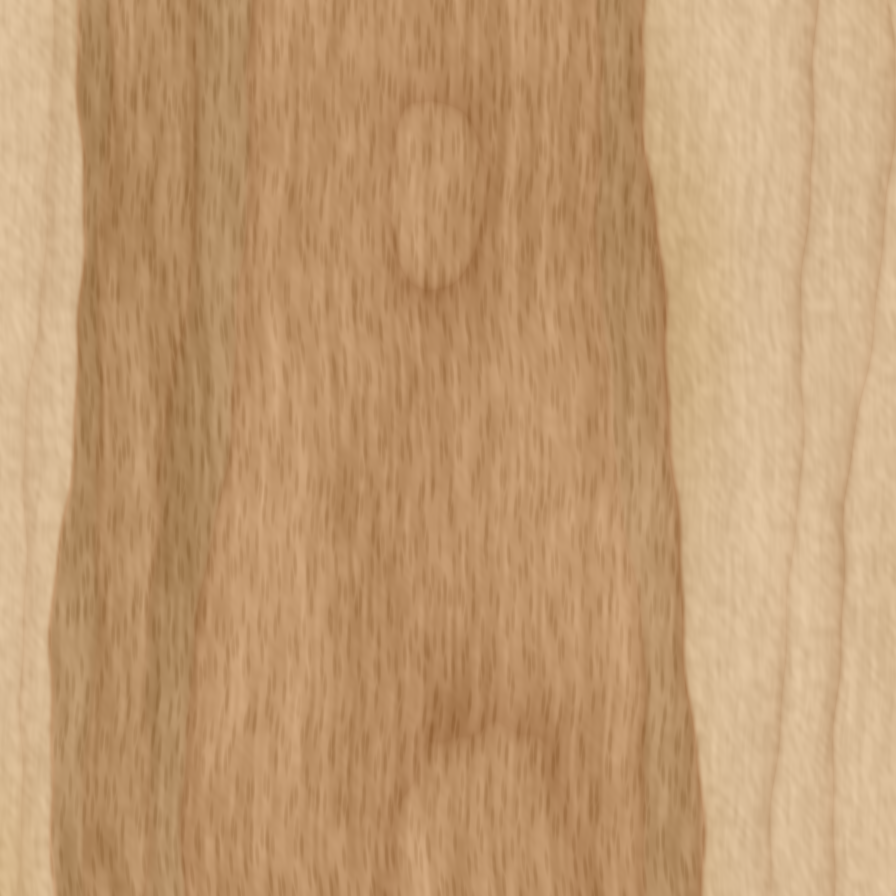
Give the GLSL for this texture, as a WebGL 2 fragment shader.

```glsl
#version 300 es
precision highp float;
// Flat-sawn wood board: pale sapwood edges, warm heartwood, growth lines and two oval figures.

uniform vec2 u_resolution;
out vec4 fragColor;

const vec3 SAP_PALE   = vec3(0.855, 0.740, 0.595);
const vec3 SAP_YELLOW = vec3(0.805, 0.680, 0.505);
const vec3 HEART      = vec3(0.757, 0.592, 0.428);
const vec3 OLIVE      = vec3(0.690, 0.550, 0.385);
const vec3 LATEWOOD   = vec3(0.640, 0.455, 0.295);

const float FIBRE_CONTRAST = 0.085;
const float STREAK_CONTRAST = 0.055;
const float CLOUD_CONTRAST = 0.060;
const float PORE_DEPTH = 0.050;
const float PITH_X = 0.48;

// Growth lines: x at top, x at bottom, line strength,
// tone of the band to the right (0 sapwood, 1 heartwood, 2 olive).
const int LINES = 9;
const vec4 GROWTH[LINES] = vec4[LINES](
  vec4(0.053, 0.018, 0.22, 0.0),
  vec4(0.094, 0.058, 0.20, 1.9),
  vec4(0.120, 0.098, 0.40, 1.4),
  vec4(0.216, 0.158, 0.45, 1.9),
  vec4(0.285, 0.210, 0.65, 1.0),
  vec4(0.662, 0.718, 0.50, 1.7),
  vec4(0.720, 0.778, 0.70, 0.0),
  vec4(0.910, 0.868, 0.38, 0.0),
  vec4(0.992, 0.925, 0.45, 0.0));

// Oval figures: centre, radii.
const int OVALS = 2;
const vec4 OVAL[OVALS] = vec4[OVALS](
  vec4(0.488, 0.785, 0.050, 0.108),
  vec4(0.540, -0.020, 0.098, 0.215));

float hash(vec2 c) {
  vec3 q = fract(c.xyx * 0.1031);
  q += dot(q, q.yzx + 33.33);
  return fract((q.x + q.y) * q.z);
}

float noise(vec2 p) {
  vec2 i = floor(p), f = fract(p);
  f = f * f * (3.0 - 2.0 * f);
  return mix(mix(hash(i), hash(i + vec2(1, 0)), f.x),
             mix(hash(i + vec2(0, 1)), hash(i + vec2(1, 1)), f.x), f.y);
}

// Distance to the nearest jittered cell point.
float cellular(vec2 p) {
  vec2 i = floor(p);
  float nearest = 2.0;
  for (int y = -1; y <= 1; y++)
    for (int x = -1; x <= 1; x++) {
      vec2 c = i + vec2(x, y);
      vec2 point = c + vec2(hash(c), hash(c + 57.0));
      nearest = min(nearest, length(p - point));
    }
  return nearest;
}

// Layered sines bending a line along its height.
float wobble(float y, float phase) {
  return 0.006 * sin(y * 9.0 + phase * 2.4) + 0.003 * sin(y * 21.0 + phase * 4.1)
       + 0.0012 * sin(y * 53.0 + phase * 1.7);
}

void main() {
  vec2 p = gl_FragCoord.xy / u_resolution.y;

  // Bands and growth lines, dark on the pith side with a crisp outer edge
  float tone = 0.0, late = 0.0;
  for (int i = 0; i < LINES; i++) {
    vec4 g = GROWTH[i];
    float d = p.x - mix(g.y, g.x, smoothstep(0.08, 0.92, p.y)) - wobble(p.y, float(i));
    tone = mix(tone, g.w, smoothstep(-0.004, 0.006, d));
    float inward = d * sign(PITH_X - g.x);
    float fade = inward > 0.0 ? 0.010 : 0.0035;
    float vary = 0.6 + 0.6 * noise(vec2(float(i) * 7.3, p.y * 5.0));
    late = max(late, g.z * vary * exp(-abs(inward) / fade));
  }
  float heart = clamp(tone, 0.0, 1.0);

  // Oval figures with a soft dark halo
  for (int i = 0; i < OVALS; i++) {
    vec4 o = OVAL[i];
    vec2 q = (p - o.xy) / o.zw;
    q += 0.09 * (vec2(noise(p * 22.0), noise(p * vec2(38.0, 12.0) + 9.0)) - 0.5) * 2.0;
    float edge = pow(pow(abs(q.x), 2.5) + pow(abs(q.y), 2.5), 0.4) - 1.0;
    float halo = edge > 0.0 ? exp(-edge * 3.2) : exp(edge * 13.0);
    late = max(late, halo * (0.42 + 0.26 * min(abs(q.y), 1.0)));
  }

  // Soft darker column along the pith
  float column = exp(-pow((p.x - PITH_X) / 0.055, 2.0));
  late += 0.22 * column * smoothstep(0.05, 0.35, p.y) * smoothstep(0.8, 0.5, p.y);

  // Base colour
  float sapMix = smoothstep(0.1, 0.75, noise(p * vec2(9.0, 3.0)) * 0.6
               + 0.5 * smoothstep(0.72, 0.9, p.x) + 0.25 * step(p.x, 0.2));
  vec3 col = mix(mix(SAP_YELLOW, SAP_PALE, sapMix), HEART, heart);
  col = mix(col, OLIVE, clamp(tone - 1.0, 0.0, 1.0));
  col = mix(col, LATEWOOD, clamp(late, 0.0, 0.9));

  // Fibres, streaks, clouds and slanted sapwood flecks
  vec2 f = p + vec2(wobble(p.y, 3.0) * 0.6, 0.0);
  float fibre = noise(f * vec2(190.0, 19.0)) - 0.5;
  float streak = noise(f * vec2(75.0, 5.0) + 31.0) - 0.5;
  float cloud = noise(f * vec2(15.0, 2.6) + 71.0) - 0.5;
  float fleck = noise(vec2(p.x + 0.35 * p.y, p.y) * vec2(165.0, 85.0)) - 0.5;
  float grain = FIBRE_CONTRAST * fibre * mix(0.45, 1.0, heart)
              + STREAK_CONTRAST * streak * mix(0.4, 1.0, heart)
              + CLOUD_CONTRAST * cloud * mix(0.4, 1.0, heart)
              + 0.05 * fleck * mix(1.0, 0.6, heart);
  float pore = smoothstep(0.38, 0.1, cellular(f * vec2(120.0, 18.0)));
  grain -= PORE_DEPTH * pore * mix(0.25, 1.0, heart);
  col += grain * vec3(0.95, 1.0, 1.05);

  fragColor = vec4(clamp(col, 0.0, 1.0), 1.0);
}
```
